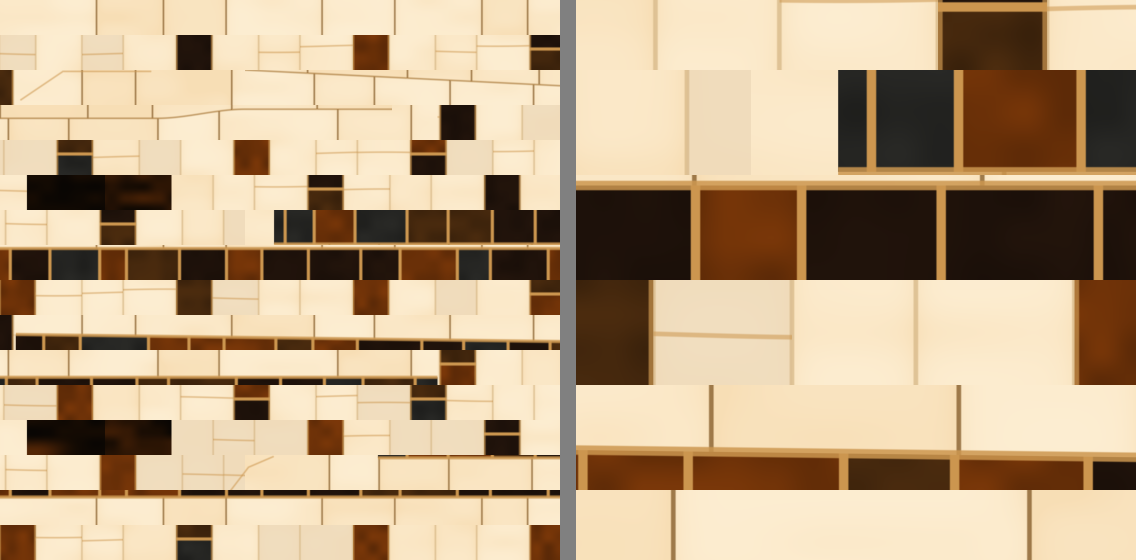
Left, the full canvas; right, a detail of the centre.
This pattern is drawn by a Shadertoy shader. Its source:

```glsl
// Sixteen hard-cut strips of cream tiles with dark brown accents and gold-edged dark courses.
#define ROWS 16.0
#define CYCLE 7.0
#define PERIOD 5.05
#define WIDE_TILE 2.25
#define DARK_TILE 1.3
#define SEAM 0.022
#define GOLD_SEAM 0.045
#define CREAM vec3(0.99, 0.93, 0.82)
#define SAND vec3(0.97, 0.87, 0.71)
#define GOLD vec3(0.80, 0.59, 0.31)
#define BLACK vec3(0.12, 0.07, 0.04)
#define RUST vec3(0.42, 0.19, 0.03)

// Left edge of the first accent in each row of the cycle, in tile heights
const float START[7] = float[7](0.0, -0.02, -0.66, 12.56, 1.62, 3.73, 2.85);

float hash(vec2 p) {
    vec3 q = fract(vec3(p.xyx) * 0.1031);
    q += dot(q, q.yzx + 33.33);
    return fract((q.x + q.y) * q.z);
}

float noise(vec2 p) {
    vec2 i = floor(p), f = fract(p);
    f = f * f * (3.0 - 2.0 * f);
    return mix(mix(hash(i), hash(i + vec2(1, 0)), f.x),
               mix(hash(i + vec2(0, 1)), hash(i + vec2(1, 1)), f.x), f.y);
}

float stroke(float d, float w) {
    float aa = ROWS / iResolution.y;
    return 1.0 - smoothstep(w - aa, w + aa, abs(d));
}

float inside(float x, float a, float b) {
    float aa = 0.5 * ROWS / iResolution.y;
    return smoothstep(a - aa, a + aa, x) * (1.0 - smoothstep(b - aa, b + aa, x));
}

float segment(vec2 p, vec2 a, vec2 b) {
    vec2 e = b - a;
    return length(p - a - e * clamp(dot(p - a, e) / dot(e, e), 0.0, 1.0));
}

// Distance to the nearest seam and tile number, for unevenly spaced seams
vec2 unevenTiles(float x, float width, float seed) {
    float mid = floor(x / width + 0.5), d = 9.0, id = mid;
    for (float i = -1.0; i <= 1.0; i++) {
        float edge = (mid + i + 0.6 * (hash(vec2(mid + i + 40.0, seed)) - 0.5)) * width;
        d = min(d, abs(x - edge));
        id += step(edge, x);
    }
    return vec2(d, id);
}

// The repeating group of four tiles; tile 0 of each group is the accent
vec2 groupTiles(float x) {
    float f = mod(x, PERIOD), id = 4.0 * floor(x / PERIOD);
    float d = min(f, PERIOD - f);
    vec3 edges = vec3(1.04, 2.36, 3.54), gap = abs(f - edges);
    id += dot(step(edges, vec3(f)), vec3(1));
    return vec2(min(d, min(gap.x, min(gap.y, gap.z))), id);
}

vec3 darkTone(float h) {
    vec3 c = h < 0.15 ? vec3(0.14, 0.14, 0.13) : BLACK;
    return h < 0.58 ? c : h < 0.78 ? vec3(0.26, 0.15, 0.05) : RUST;
}

// Extent of the dark course in a row: left, right, top, bottom
vec4 darkCourse(float row, float x) {
    if (row == 6.0) return vec4(7.83, 17.0, -1.0, 0.97);
    if (row == 7.0) return vec4(-1.0, 17.0, 0.1, 2.0);
    if (row == 9.0) return vec4(0.45, 17.0, 0.55 + 0.013 * x, 2.0);
    if (row == 10.0) return vec4(-1.0, 12.5, 0.78, 2.0);
    if (row == 13.0) return vec4(10.8, 17.0, -1.0, 0.08);
    if (row == 14.0) return vec4(-1.0, 17.0, -1.0, 0.2);
    return vec4(20.0, 21.0, 0.0, 1.0);
}

vec3 wall(vec2 p) {
    float row = floor(p.y), y = fract(p.y), x = p.x, k = mod(row, CYCLE);
    float start = START[int(k)];
    bool grouped = k == 1.0 || k == 4.0 || k == 5.0;
    bool small = grouped || (k == 2.0 && x < 0.42) || (k == 3.0 && x > 12.5) || (k == 6.0 && x < 7.0);
    float ledge = row == 2.0 ? 0.05 * (x - 7.0) : mix(0.38, 0.12, smoothstep(4.5, 7.0, x));
    bool hasLedge = (row == 2.0 && x > 7.0) || (row == 3.0 && x < 11.2);
    float above = hasLedge && y < ledge ? 1.0 : 0.0;

    // Cream tiles, with soft stains and a faint cross seam in some
    vec2 tile = small ? groupTiles(x - start) : unevenTiles(x, WIDE_TILE, k + 20.0 * above);
    float h = hash(vec2(tile.y + 60.0, row + 7.0)), h2 = hash(vec2(tile.y + 91.0, row + 31.0));
    float stain = noise(p * vec2(0.9, 2.0) + 11.0);
    float tone = 0.65 * smoothstep(0.35, 1.0, h) + 0.45 * stain * stain + 0.35 * above;
    vec3 col = mix(CREAM, SAND, clamp(tone + 0.5 * exp(-9.0 * tile.x), 0.0, 1.0));
    if (small) col = mix(col, vec3(0.92, 0.85, 0.74), 0.6 * step(0.78, h));
    col = mix(col, small ? vec3(0.84, 0.72, 0.53) : vec3(0.50, 0.34, 0.14), 0.75 * stroke(tile.x, SEAM));
    float cross = 0.28 + 0.3 * h + 0.03 * sin(x);
    if (small && h2 > 0.6) col = mix(col, GOLD, 0.55 * stroke(y - cross, SEAM));

    // Ledges and slanting cracks
    if (hasLedge) col = mix(col, GOLD * 0.85, 0.75 * stroke(y - ledge, SEAM));
    vec2 q = vec2(x, y);
    float crack = row == 2.0 ? min(segment(q, vec2(0.6, 0.85), vec2(1.8, 0.04)), segment(q, vec2(1.8, 0.04), vec2(4.3, 0.04)))
                : row == 13.0 ? min(segment(q, vec2(6.6, 1.0), vec2(7.1, 0.35)), segment(q, vec2(7.1, 0.35), vec2(7.8, 0.05))) : 9.0;
    col = mix(col, GOLD, 0.6 * stroke(crack, SEAM));

    // Accent tiles, some split by a gold bar
    float group = floor((x - start) / PERIOD), f = mod(x - start, PERIOD);
    if (k != 0.0 && (grouped || group == 0.0) && !(row == 1.0 && group == 0.0)) {
        bool split = h2 > 0.55;
        vec3 accent = darkTone(split && y > 0.4 ? fract(h + 0.45) : 0.3 + 0.7 * h);
        accent *= 0.85 + 0.3 * noise(p * 3.0);
        if (split) accent = mix(accent, GOLD, stroke(y - 0.4, GOLD_SEAM));
        accent = mix(accent, GOLD, 0.7 * stroke(tile.x, GOLD_SEAM));
        col = mix(col, accent, inside(f, 0.0, 1.04));
    }

    // Long blotched black block
    if (k == 5.0) {
        float blot = noise(p * vec2(2.2, 3.0)) * (x > 3.0 ? 0.6 : 0.15);
        if (row == 12.0) blot += 0.7 * smoothstep(0.4, 0.9, y) * smoothstep(2.4, 1.0, x);
        col = mix(col, mix(vec3(0.03, 0.02, 0.01), RUST, blot), inside(x, 0.77, 4.9));
    }

    // Dark courses with gold joints and edges
    vec4 run = darkCourse(row, x);
    vec2 dark = unevenTiles(x, DARK_TILE, 50.0 + k);
    vec3 body = darkTone(hash(vec2(dark.y + 5.0, row + 3.0))) * (0.85 + 0.3 * noise(p * 2.5));
    body = mix(body, GOLD, stroke(dark.x, GOLD_SEAM));
    float across = inside(x, run.x, run.y);
    col = mix(col, body, across * inside(y, run.z, run.w));
    float edge = min(abs(y - run.z), abs(y - run.w));
    return mix(col, GOLD, 0.85 * across * stroke(edge, GOLD_SEAM));
}

void mainImage(out vec4 fragColor, in vec2 fragCoord) {
    vec3 sum = vec3(0);
    for (int i = 0; i < 4; i++) {
        vec2 offset = vec2(i % 2, i / 2) * 0.5 - 0.25;
        vec2 p = (fragCoord + offset) / iResolution.xy * ROWS;
        sum += wall(vec2(p.x, ROWS - p.y));
    }
    fragColor = vec4(sum / 4.0, 1.0);
}
```
